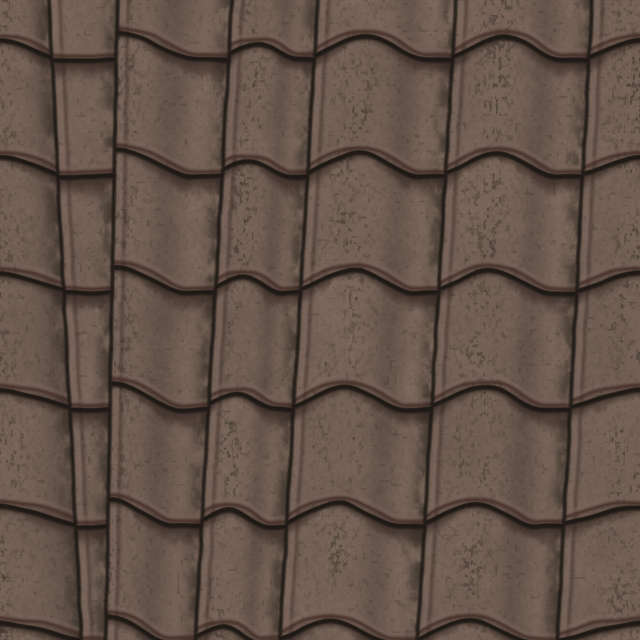
Write a Shadertoy shader that draws this texture.

```glsl
const float ROW_PITCH = 0.1823;
const float FIRST_JOINT = 0.0911;
const vec3 CLAY = vec3(0.452, 0.378, 0.336);
const vec3 CLAY_LIGHT = vec3(0.49, 0.405, 0.365);
const vec3 CREASE_RED = vec3(0.27, 0.185, 0.16);
const vec3 GRIME = vec3(0.23, 0.20, 0.165);
const vec3 SHADOW = vec3(0.20, 0.15, 0.13);
const vec3 GAP = vec3(0.11, 0.09, 0.075);

// Per column: left seam at top, left seam at bottom, first profile position, hump lift
const vec4 COLUMNS[6] = vec4[6](
    vec4(0.077, 0.128, 0.86, 0.036), vec4(0.184, 0.166, 0.34, 0.041),
    vec4(0.363, 0.306, 0.08, 0.025), vec4(0.497, 0.438, 0.00, 0.036),
    vec4(0.713, 0.653, 0.00, 0.036), vec4(0.926, 0.872, 0.00, 0.030));

float hash(vec2 p) {
    vec3 q = fract(vec3(p.xyx) * 0.1031);
    q += dot(q, q.yzx + 33.33);
    return fract((q.x + q.y) * q.z);
}

float noise(vec2 p) {
    vec2 i = floor(p), f = fract(p);
    f = f * f * (3.0 - 2.0 * f);
    return mix(mix(hash(i), hash(i + vec2(1, 0)), f.x),
               mix(hash(i + vec2(0, 1)), hash(i + vec2(1, 1)), f.x), f.y);
}

float fbm(vec2 p) {
    float sum = 0.0, amp = 0.5;
    for (int k = 0; k < 4; k++) {
        sum += amp * noise(p);
        p = p * 2.03 + 17.1;
        amp *= 0.5;
    }
    return sum / 0.9375;
}

float bump(float x, float centre, float width) {
    float d = (x - centre) / width;
    return exp(-d * d);
}

// Cross section of a pantile: rounded hump, then a flat valley
float profile(float u) {
    return smoothstep(-0.12, 0.36, u) * (1.0 - smoothstep(0.36, 0.82, u));
}

float seamAt(int column, float depth) {
    return mix(COLUMNS[column].x, COLUMNS[column].y, depth);
}

vec3 claySurface(vec2 p, float u, float tileTone) {
    float light = 1.0 + 0.05 * (tileTone - 0.5);
    light -= 0.14 * bump(u, 0.66, 0.10);
    light += 0.03 * bump(u, 0.84, 0.06);
    light += 0.10 * (fbm(p * 22.0) - 0.5) + 0.10 * (fbm(p * 190.0) - 0.5);
    vec3 color = CLAY * light;

    // Soot grains gathered on the hump, with sparse pits elsewhere
    float grains = smoothstep(0.50, 0.72, fbm(p * vec2(210.0, 150.0)));
    float patches = smoothstep(0.30, 0.65, fbm(p * vec2(30.0, 16.0) + 5.0));
    float soot = grains * (0.12 + 0.75 * patches * bump(u, 0.33, 0.16));
    float pits = smoothstep(0.80, 0.92, noise(p * 165.0 + 40.0));
    return mix(color, GRIME, 0.65 * soot + 0.25 * pits);
}

void mainImage(out vec4 fragColor, in vec2 fragCoord) {
    vec2 p = fragCoord / iResolution.xy;
    float depth = 1.0 - p.y;
    p.x += 0.002 * (noise(p * vec2(9.0, 35.0)) - 0.5);

    // Locate the column; the last one wraps across the side
    float firstSeam = seamAt(0, depth);
    float x = p.x < firstSeam ? p.x + 1.0 : p.x;
    int column = 0;
    for (int i = 1; i < 6; i++) if (x >= seamAt(i, depth)) column = i;
    float left = seamAt(column, depth);
    float right = column == 5 ? firstSeam + 1.0 : seamAt(column + 1, depth);
    float fromLeft = x - left, fromRight = right - x;
    float lastU = column == 5 ? 0.72 : 1.0;
    float u = mix(COLUMNS[column].z, lastU, fromLeft / (right - left));

    // Locate the row along the curved lower edges
    float hump = profile(u);
    float wobble = 0.004 * (noise(p * 28.0) - 0.5);
    float t = (depth - FIRST_JOINT + COLUMNS[column].w * hump + wobble) / ROW_PITCH;
    float row = floor(t);
    float below = fract(t) * ROW_PITCH;
    float above = ROW_PITCH - below;
    vec3 color = claySurface(p, u, hash(vec2(float(column), row + 7.0)));

    // Damp grime along the right side and a pale rim on the left
    float stain = fbm(p * vec2(65.0, 45.0));
    float side = 1.0 - smoothstep(0.002, 0.034, fromRight);
    color = mix(color, GRIME, side * smoothstep(0.2, 0.7, stain) * 0.8);
    color = mix(color, SHADOW, 0.4 * bump(fromLeft, 0.016, 0.004));
    color = mix(color, CLAY_LIGHT, 0.5 * bump(fromLeft, 0.010, 0.003));

    // Shade under the overlapping tile, deepest in the valley
    float reach = mix(0.030, 0.014, hump) * (0.55 + 0.9 * stain);
    float shade = 1.0 - smoothstep(0.2, 1.25, below / reach);
    color = mix(color, SHADOW, shade * mix(0.72, 0.62, hump));

    // Raised lip and reddish crease over the lower edge
    float creaseHeight = 0.005 + 0.022 * hump * (1.0 - hump);
    color = mix(color, CREASE_RED, 0.30 * (1.0 - smoothstep(0.0, 0.022, above)));
    color = mix(color, CLAY_LIGHT, 0.45 * bump(above, creaseHeight + 0.007, 0.004));
    color = mix(color, CREASE_RED, 0.80 * bump(above, creaseHeight, 0.0032));

    // Dark gaps between tiles
    float joint = 1.0 - smoothstep(0.003, 0.0095, below);
    joint = max(joint, 1.0 - smoothstep(0.0, 0.003, above));
    float seam = 1.0 - smoothstep(0.001, 0.006, min(fromLeft + 0.001, fromRight));
    color = mix(color, GAP, max(0.93 * joint, 0.85 * seam));
    fragColor = vec4(color, 1.0);
}
```
